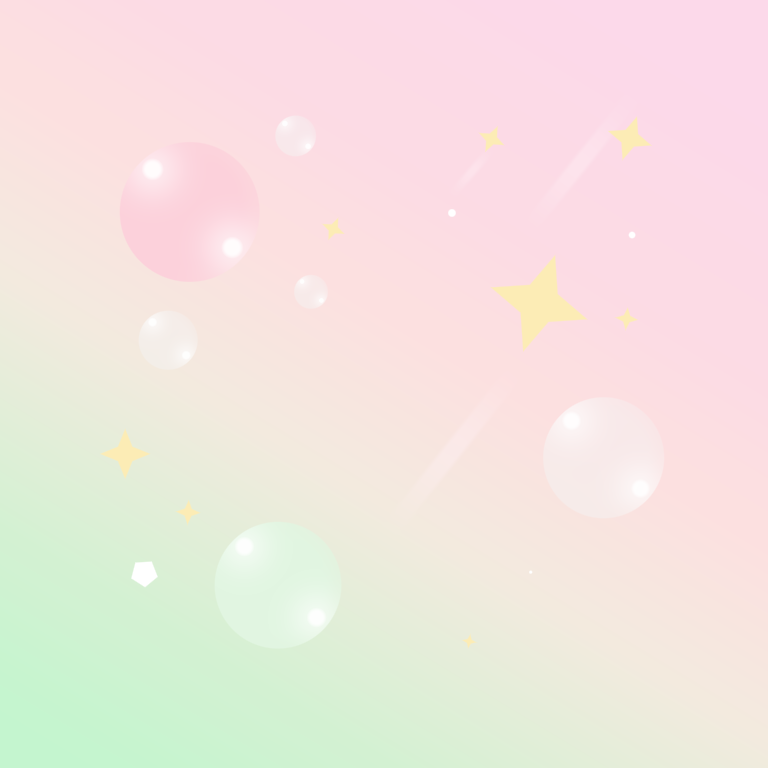
Give the GLSL for this background, as a WebGL 2 fragment shader.

```glsl
#version 300 es
precision highp float;
// Pastel diagonal sky with glossy bubbles, four-pointed stars and soft light streaks.

#define GRADIENT_DIR vec2(0.52, 0.855)
#define STAR_INNER 0.29
#define STREAK_ALPHA 0.27
#define SHINE_RADIUS 0.15
#define GLOW_RADIUS 0.42

uniform vec2 u_resolution;
out vec4 outColor;

const vec3 MINT = vec3(0.77, 0.96, 0.81);
const vec3 SAGE = vec3(0.83, 0.945, 0.825);
const vec3 CREAM = vec3(0.952, 0.918, 0.872);
const vec3 BLUSH = vec3(0.99, 0.878, 0.879);
const vec3 ROSE = vec3(0.988, 0.858, 0.897);
const vec3 LILAC = vec3(0.988, 0.85, 0.918);
const vec3 BUTTER = vec3(0.99, 0.926, 0.71);
const vec3 WHITE = vec3(1.0);

// Bubbles: centre, radius, kind (0 pale, 1 pink, 2 green)
const vec4 BUBBLES[6] = vec4[6](
  vec4(0.247, 0.724, 0.091, 1), vec4(0.385, 0.823, 0.0265, 0),
  vec4(0.405, 0.620, 0.022, 0), vec4(0.219, 0.557, 0.0384, 0),
  vec4(0.786, 0.404, 0.0788, 0), vec4(0.362, 0.238, 0.0825, 2));

// Stars: centre, radius, clockwise tilt
const vec4 STARS[8] = vec4[8](
  vec4(0.702, 0.605, 0.066, 0.32), vec4(0.820, 0.820, 0.0297, 0.32),
  vec4(0.640, 0.819, 0.0182, 0.45), vec4(0.434, 0.702, 0.0155, 0.42),
  vec4(0.816, 0.585, 0.0145, 0.1), vec4(0.163, 0.409, 0.0325, 0),
  vec4(0.245, 0.333, 0.0157, 0.05), vec4(0.611, 0.165, 0.009, 0.15));

// Streaks: both ends
const vec4 STREAKS[3] = vec4[3](
  vec4(0.508, 0.310, 0.671, 0.516), vec4(0.686, 0.700, 0.823, 0.872),
  vec4(0.588, 0.746, 0.641, 0.807));

// Dots: centre, radius
const vec3 DOTS[3] = vec3[3](
  vec3(0.5885, 0.7227, 0.005), vec3(0.823, 0.694, 0.0043), vec3(0.691, 0.255, 0.002));

float pixel;

float cover(float dist) {
  return clamp(0.5 - dist / pixel, 0.0, 1.0);
}

vec3 sky(vec2 p) {
  float t = dot(p, GRADIENT_DIR);
  vec3 c = mix(MINT, SAGE, smoothstep(0.05, 0.30, t));
  c = mix(c, CREAM, clamp((t - 0.27) / 0.28, 0.0, 1.0));
  c = mix(c, BLUSH, clamp((t - 0.55) / 0.22, 0.0, 1.0));
  c = mix(c, ROSE, smoothstep(0.77, 0.98, t));
  return mix(c, LILAC, smoothstep(0.95, 1.30, t));
}

float starDist(vec2 p, float radius, float tilt) {
  float c = cos(tilt), s = sin(tilt);
  p = abs(mat2(c, s, -s, c) * p);
  p = vec2(max(p.x, p.y), min(p.x, p.y));
  return dot(p - vec2(radius, 0.0), normalize(vec2(STAR_INNER, 1.0 - STAR_INNER)));
}

float pentagonDist(vec2 p, float apothem, float tilt) {
  float d = -1.0;
  for (int i = 0; i < 5; i++) {
    float a = tilt + 1.2566 * float(i);
    d = max(d, dot(p, vec2(cos(a), sin(a))));
  }
  return d - apothem;
}

// Light band with soft ends and a brighter middle
float streak(vec2 p, vec4 ends) {
  vec2 axis = ends.zw - ends.xy, q = p - ends.xy;
  float len = length(axis);
  axis /= len;
  float along = dot(q, axis) / len;
  float across = abs(dot(q, vec2(-axis.y, axis.x)));
  float halfWidth = 0.004 + 0.034 * len;
  float fade = smoothstep(-0.04, 0.5, along) * smoothstep(1.04, 0.5, along);
  return fade * smoothstep(halfWidth + 0.002, halfWidth - 0.005, across);
}

// Translucent body, paler rim and two opposite highlights
vec3 bubble(vec3 base, vec2 p, vec4 b) {
  vec2 q = (p - b.xy) / b.z;
  float r = length(q);
  vec3 body = mix(base, vec3(0.955, 0.95, 0.95), 0.5);
  if (b.w > 0.5) body = b.w < 1.5 ? vec3(0.988, 0.818, 0.857) : vec3(0.882, 0.962, 0.882);
  body = mix(body, base, 0.3 * smoothstep(0.7, 1.0, r) * smoothstep(-0.5, 1.0, q.x));
  float near = min(length(q - vec2(-0.53, 0.61)), length(q - vec2(0.61, -0.51)));
  float shine = 0.55 * exp(-near * near / (GLOW_RADIUS * GLOW_RADIUS));
  shine = max(shine, 0.93 * smoothstep(SHINE_RADIUS * 1.55, SHINE_RADIUS * 0.6, near));
  body = mix(body, WHITE, shine);
  return mix(base, body, cover((r - 1.0) * b.z));
}

void main() {
  float side = min(u_resolution.x, u_resolution.y);
  vec2 p = (gl_FragCoord.xy - 0.5 * u_resolution) / side + 0.5;
  pixel = 1.3 / side;
  vec3 color = sky(p);

  for (int i = 0; i < STREAKS.length(); i++)
    color = mix(color, vec3(0.997, 0.94, 0.96), STREAK_ALPHA * 1.5 * streak(p, STREAKS[i]));
  for (int i = 0; i < BUBBLES.length(); i++)
    color = bubble(color, p, BUBBLES[i]);
  for (int i = 0; i < STARS.length(); i++)
    color = mix(color, BUTTER, cover(starDist(p - STARS[i].xy, STARS[i].z, STARS[i].w)));
  for (int i = 0; i < DOTS.length(); i++)
    color = mix(color, WHITE, cover(length(p - DOTS[i].xy) - DOTS[i].z));
  color = mix(color, WHITE, cover(pentagonDist(p - vec2(0.1878, 0.2535), 0.0147, 1.63)));

  outColor = vec4(color, 1.0);
}
```
